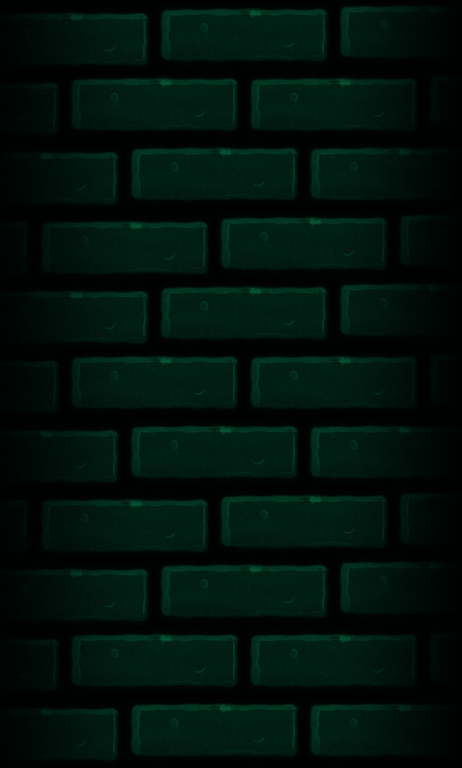
Reproduce this pattern procedurally as a Shadertoy shader.

```glsl
// Dark green brick wall: staggered rows on a four-row cycle, lit from the centre.
// Each brick is a rounded box with a bevel, edge glints, a chip, a pit and a scratch;
// cellular noise and layered sines add grain and worn edges.

#define ROWS 11.05                // rows over the canvas height; one row = one unit
#define PITCH 2.579               // distance between bricks along a row
#define BRICK vec2(2.40, 0.755)   // brick width and height
#define CORNER 0.10               // corner radius
#define FIRST_LEFT 2.312          // left edge of a brick in the top row
#define FACE 0.122                // green level of the brick face
#define BEVEL 0.075               // green level added on the bevels
#define GLINT 0.13                // green level added on the lit edges
#define MORTAR 0.007              // green level of the joints
#define GRAIN 0.022               // strength of the surface grain

vec2 hash2(vec2 p) {
    vec3 q = fract(vec3(p.xyx) * vec3(0.1031, 0.1030, 0.0973));
    q += dot(q, q.yzx + 33.33);
    return fract((q.xx + q.yz) * q.zy);
}

// Distance to the nearest scattered cell point
float cellular(vec2 p) {
    vec2 cell = floor(p), f = fract(p);
    float nearest = 2.0;
    for (int j = -1; j <= 1; j++)
        for (int i = -1; i <= 1; i++) {
            vec2 o = vec2(i, j);
            nearest = min(nearest, length(o + hash2(cell + o) - f));
        }
    return nearest;
}

float roundBox(vec2 p, vec2 halfSize, float r) {
    vec2 d = abs(p) - halfSize + r;
    return length(max(d, 0.0)) + min(max(d.x, d.y), 0.0) - r;
}

// Soft stroke around zero distance
float stroke(float d, float width, float aa) {
    return 1.0 - smoothstep(width, width + aa, abs(d));
}

float below(float edge, float x, float aa) {
    return 1.0 - smoothstep(edge - aa, edge + aa, x);
}

// Green level of a brick; b runs right and down from its top left corner
float brickLevel(vec2 b, float aa) {
    float wobble = 0.010 * sin(b.x * 9.0) + 0.007 * sin(b.x * 23.0 + 1.0);
    float sway = 0.018 * sin(b.y * 8.0 + 2.0) + 0.008 * sin(b.y * 27.0);
    float wear = 0.55 + 0.45 * sin(b.x * 5.0 + 2.0 * sin(b.x * 11.0 + b.y * 7.0));
    vec2 far = BRICK - b;

    // Face: faint streaks and grain
    float level = FACE + 0.006 * sin(b.y * 15.0 + sin(b.x * 3.0));
    level += GRAIN * (cellular(b * 15.0) - 0.5);
    level -= 0.016 * smoothstep(0.3, BRICK.y, b.y);

    // Bevels on the top and left
    float topBevel = below(0.085 + wobble * 0.5, b.y, aa);
    float leftBevel = below(0.125 + sway, b.x, aa);
    level += BEVEL * max(topBevel, leftBevel * (0.75 - 0.4 * b.y));

    // Glints along the inner edges
    float span = smoothstep(0.08, 0.2, b.x) * smoothstep(0.03, 0.1, far.x);
    float rise = smoothstep(0.06, 0.15, b.y) * smoothstep(0.05, 0.15, far.y);
    level += GLINT * 0.45 * wear * span * stroke(b.y - 0.085 - wobble * 0.5, 0.004, aa);
    level += GLINT * 0.65 * rise * (1.0 - b.y) * stroke(b.x - 0.125 - sway, 0.012, aa);
    level += GLINT * 0.70 * rise * stroke(far.x - 0.06 - sway * 0.4, 0.005, aa);
    level += GLINT * 0.45 * span * smoothstep(0.2, 2.2, b.x) * wear
           * stroke(far.y - 0.065 - wobble, 0.004, aa);

    // Chip on the top edge, with a smaller nick beside it
    vec2 c = b - vec2(1.35, 0.07);
    float chip = length(c * vec2(0.55, 1.0)) + 0.012 * sin(c.x * 60.0);
    level += GLINT * 0.75 * below(0.045, chip, aa);
    level -= 0.06 * below(0.035, length((c - vec2(-0.14, -0.01)) * vec2(0.5, 1.0)), aa);
    level -= 0.05 * below(0.03, length(b - vec2(2.29, 0.08)), aa);

    // Pit with a lit rim
    vec2 p = b - vec2(0.62, 0.28);
    float pit = length(p * vec2(1.0, 0.9));
    level += 0.035 * below(0.055, pit, aa);
    level += GLINT * 0.5 * stroke(pit - 0.055, 0.006, aa)
           * smoothstep(-0.06, 0.06, p.x - p.y * 0.6);

    // Short curved scratch
    vec2 s = b - vec2(1.83, 0.46);
    level += GLINT * 0.6 * stroke(length(s) - 0.085, 0.004, aa)
           * smoothstep(0.03, 0.07, s.y + s.x * 0.35);
    return level;
}

void mainImage(out vec4 fragColor, in vec2 fragCoord) {
    vec2 uv = fragCoord / iResolution.xy;
    float aa = ROWS / iResolution.y;
    vec2 wall = vec2(fragCoord.x, iResolution.y - fragCoord.y) * aa;

    // Stagger: half a pitch every row, a sixth more every second row
    float row = floor(wall.y);
    float shift = FIRST_LEFT - PITCH * (mod(row, 2.0) / 2.0 + floor(mod(row, 4.0) / 2.0) / 6.0);
    float column = floor((wall.x - shift + 0.09) / PITCH);
    float left = shift + column * PITCH;

    // Bricks sit a little higher from left to right
    float top = 0.185 - 0.06 * step(0.85, left) - 0.045 * step(4.75, left);
    vec2 b = wall - vec2(left, row + top);

    float edge = roundBox(b - BRICK * 0.5, BRICK * 0.5, CORNER);
    edge += 0.006 * sin(b.x * 13.0) + 0.005 * sin(b.y * 19.0 + b.x * 4.0);
    float body = 1.0 - smoothstep(-0.035, 0.6 * aa, edge);

    // Light falls off toward both sides
    float light = smoothstep(-0.08, 0.32, uv.x) * (1.0 - smoothstep(0.70, 1.05, uv.x));
    float halo = 0.022 * exp(-max(edge, 0.0) * 30.0);
    float level = mix(MORTAR + halo * light, brickLevel(b, aa) * light, body);
    level = max(level, 0.004);
    fragColor = vec4(vec3(0.25 * level * level, level, 0.64 * level), 1.0);
}
```
